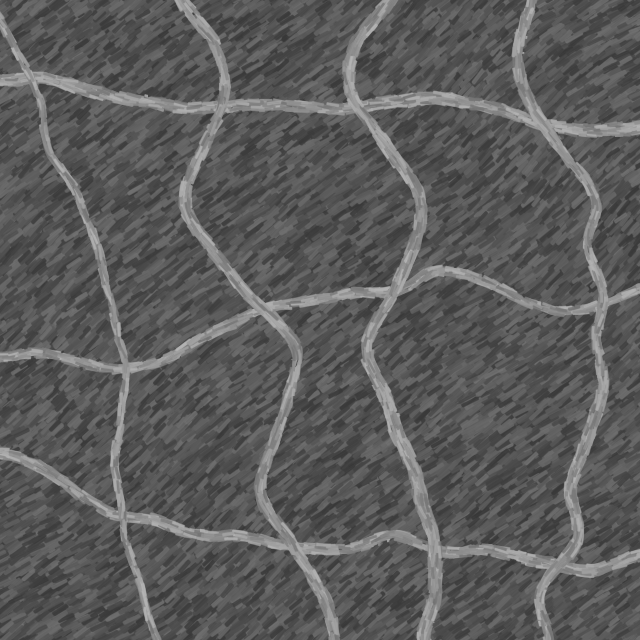
A three.js fragment shader for this texture:

```glsl
varying vec2 vUv;

#define STROKE_ANGLE 0.66
#define GROUND_DAB vec2(0.025, 0.0075)
#define VEIN_DAB vec2(0.020, 0.0050)
#define GROUND_TONES vec2(0.225, 0.435)
#define VEIN_TONES vec2(0.45, 0.71)
#define VEIN_WIDTH vec2(0.0050, 0.0088)
#define DAB_LAYERS 4
#define DAB_OPACITY 0.86
#define EDGE_SOFTNESS 0.0013
#define UPRIGHT_VEINS 4
#define LEVEL_VEINS 3

vec4 hash4(vec2 p) {
  vec4 h = fract(p.xyxy * vec4(0.1031, 0.1030, 0.0973, 0.1099));
  h += dot(h, h.wzxy + 33.33);
  return fract((h.xxyz + h.yzzw) * h.zywx);
}

// Smooth one-dimensional noise from -1 to 1
float wander(float t, float seed) {
  float cell = floor(t);
  float f = fract(t);
  float a = hash4(vec2(cell, seed)).x;
  float b = hash4(vec2(cell + 1.0, seed)).x;
  return mix(a, b, f * f * (3.0 - 2.0 * f)) * 2.0 - 1.0;
}

float roundedBox(vec2 p, vec2 halfSize, float radius) {
  vec2 d = abs(p) - halfSize + radius;
  return length(max(d, 0.0)) + min(max(d.x, d.y), 0.0) - radius;
}

// Layers of overlapping brush dabs along x, kept where |y| < halfBand
float paintDabs(float tone, vec2 p, vec2 size, vec2 tones, float halfBand, float seed) {
  for (int layer = 0; layer < DAB_LAYERS; layer++) {
    float n = float(layer);
    vec2 shift = n * vec2(0.43, 0.37);
    vec2 q = p / size + shift;
    vec2 home = floor(q);
    for (int j = -1; j <= 1; j++) {
      for (int i = -1; i <= 1; i++) {
        vec2 cell = home + vec2(float(i), float(j));
        vec4 rnd = hash4(cell + vec2(seed * 17.0, n * 211.0 + seed * 5.0));
        vec2 center = cell + 0.5 + (rnd.xy - 0.5) * 0.8;
        if (abs((center.y - shift.y) * size.y) > halfBand) continue;

        float tilt = (rnd.z - 0.5) * 0.36;
        vec2 local = (q - center) * size;
        local = vec2(local.x + tilt * local.y, local.y - tilt * local.x);
        vec2 halfSize = size * vec2(0.48 + 0.17 * rnd.x, 0.40 + 0.14 * rnd.y);
        float d = roundedBox(local, halfSize, halfSize.y * 0.7);
        float cover = smoothstep(EDGE_SOFTNESS, -EDGE_SOFTNESS, d);

        // Faint bristle streaks inside each dab
        float bristle = 0.012 * wander(local.y / size.y * 5.0, rnd.w * 40.0);
        float dabTone = mix(tones.x, tones.y, rnd.w) + bristle;
        tone = mix(tone, dabTone, cover * DAB_OPACITY);
      }
    }
  }
  return tone;
}

// Sideways position of a vein at distance t along its main axis
float veinPath(float t, float base, float drift, float seed) {
  return base + drift * (t - 0.5)
    + 0.070 * wander(t * 4.5 + seed, seed)
    + 0.014 * wander(t * 13.0, seed + 31.0);
}

// One vein running along p.x, with dabs following its bends
float paintVein(float tone, vec2 p, float base, float steepness, float seed) {
  vec4 rnd = hash4(vec2(seed, 7.0));
  float drift = (rnd.x - 0.5) * steepness;
  float path = veinPath(p.x, base, drift, seed);
  float slope = (veinPath(p.x + 0.002, base, drift, seed)
    - veinPath(p.x - 0.002, base, drift, seed)) / 0.004;
  float offset = p.y - path;
  float stretch = 1.0 + slope * slope;
  vec2 q = vec2(p.x + slope * offset / stretch, offset * inversesqrt(stretch));

  float halfBand = mix(VEIN_WIDTH.x, VEIN_WIDTH.y, rnd.y);
  halfBand *= 1.0 + 0.15 * wander(p.x * 6.0, seed + 53.0);
  if (abs(q.y) > halfBand + 0.008) return tone;
  return paintDabs(tone, q, VEIN_DAB, VEIN_TONES, halfBand, seed);
}

void main() {
  // Slanted ground strokes, gently bent
  float c = cos(STROKE_ANGLE);
  float s = sin(STROKE_ANGLE);
  vec2 ground = mat2(c, -s, s, c) * vUv;
  ground.y += 0.015 * wander(ground.x * 4.0, 9.0);
  float tone = paintDabs(0.33, ground, GROUND_DAB, GROUND_TONES, 10.0, 1.0);
  tone += 0.010 * wander(vUv.x * 5.0, 3.0) * wander(vUv.y * 5.0, 4.0);

  // Crossing network of pale veins
  for (int i = 0; i < LEVEL_VEINS; i++) {
    float base = (float(i) + 0.5) / float(LEVEL_VEINS);
    tone = paintVein(tone, vUv, base, 0.45, float(i) + 11.0);
  }
  for (int i = 0; i < UPRIGHT_VEINS; i++) {
    float base = (float(i) + 0.5) / float(UPRIGHT_VEINS);
    tone = paintVein(tone, vUv.yx, base, 0.7, float(i) + 21.0);
  }
  gl_FragColor = vec4(vec3(tone), 1.0);
}
```
